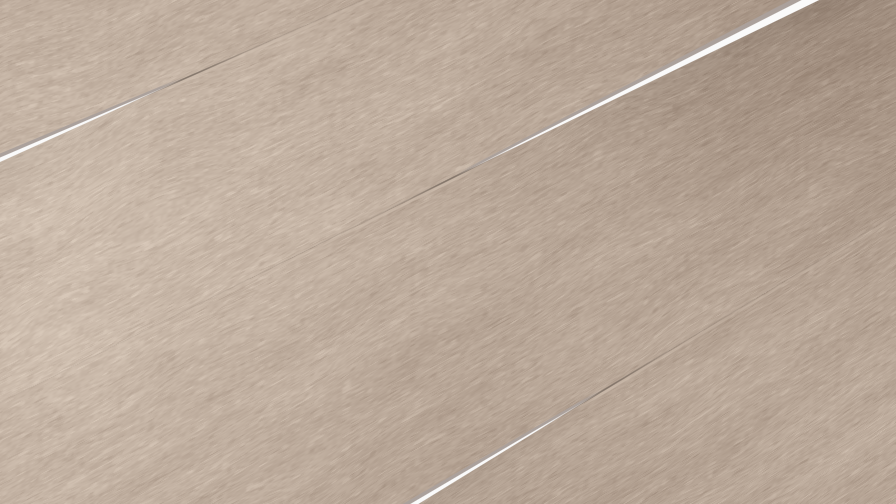
Reproduce this texture procedurally as a Shadertoy shader.

```glsl
const vec3 OAK_DARK = vec3(0.63, 0.555, 0.495);
const vec3 OAK_LIGHT = vec3(0.82, 0.757, 0.697);
const vec3 EDGE_GREY = vec3(0.67, 0.63, 0.61);
const vec3 CREASE_DARK = vec3(0.47, 0.42, 0.38);
const vec3 GAP_WHITE = vec3(0.98);

// Each seam: height at x = 0, slope, x where it opens, opening direction
const vec4 SEAMS[3] = vec4[3](
    vec4(0.683, 0.440, 0.37, -1.0),
    vec4(0.201, 0.497, 0.90, 1.0),
    vec4(-0.495, 0.602, 1.20, -1.0));

float hash(vec2 p) {
    vec3 q = fract(p.xyx * vec3(0.1031, 0.1030, 0.0973));
    q += dot(q, q.yzx + 33.33);
    return fract((q.x + q.y) * q.z);
}

float noise(vec2 p) {
    vec2 cell = floor(p), f = fract(p);
    f = f * f * (3.0 - 2.0 * f);
    float bottom = mix(hash(cell), hash(cell + vec2(1, 0)), f.x);
    float top = mix(hash(cell + vec2(0, 1)), hash(cell + vec2(1, 1)), f.x);
    return mix(bottom, top, f.y);
}

float fbm(vec2 p) {
    float sum = 0.0, weight = 0.5;
    for (int i = 0; i < 4; i++) {
        sum += weight * noise(p);
        p = p * 2.03 + 17.0;
        weight *= 0.5;
    }
    return sum;
}

float glow(vec2 p, vec2 centre, float radius) {
    vec2 q = (p - centre) / radius;
    return exp(-dot(q, q));
}

float band(float d, float low, float high, float blur) {
    return smoothstep(low - blur, low + blur, d) * smoothstep(high + blur, high - blur, d);
}

// Coordinates running along and across the boards in perspective
vec2 boardSpace(vec2 p) {
    return vec2(p.x, (p.y - 0.534 * p.x) / (1.0 - 0.1375 * p.x));
}

float seamDistance(vec2 p, vec4 seam) {
    return (p.y - seam.x - seam.y * p.x) / sqrt(1.0 + seam.y * seam.y);
}

float boardIndex(vec2 p) {
    float index = 0.0;
    for (int i = 0; i < 3; i++) index += step(0.0, seamDistance(p, SEAMS[i]));
    return index;
}

// Signed grain: broad figure, fine fibres, and short pale and dark pores
float woodGrain(vec2 board, float index) {
    vec2 q = board + vec2(7.3, 3.1) * (index + 1.0);
    q.y += 0.03 * noise(q * vec2(5.0, 9.0));
    float figure = fbm(q * vec2(4.0, 17.0)) - 0.47;
    float fibre = noise(q * vec2(38.0, 210.0)) - 0.5;
    float speckle = noise(q * vec2(110.0, 330.0)) - 0.5;
    float pale = smoothstep(0.70, 0.92, noise(q * vec2(42.0, 230.0) + 40.0));
    float dark = smoothstep(0.70, 0.92, noise(q * vec2(50.0, 250.0) + 90.0));
    return 0.36 * figure + 0.18 * fibre + 0.24 * speckle + 0.17 * pale - 0.15 * dark;
}

float lighting(vec2 p) {
    return 0.47 + 0.40 * glow(p, vec2(0.15, 0.45), 0.60)
                + 0.08 * glow(p, vec2(1.70, 0.25), 0.40)
                - 0.10 * glow(p, vec2(0.85, 0.05), 0.40)
                - 0.46 * glow(p, vec2(1.72, 0.95), 0.45);
}

vec3 drawSeam(vec3 color, vec2 p, vec4 seam, float blur) {
    float d = seamDistance(p, seam);
    float along = seam.w * (p.x - seam.z);
    float width = 0.022 * max(along, 0.0);
    float opened = smoothstep(0.0, 0.06, along);
    float closed = exp(-1.8 * max(-along, 0.0)) * (1.0 - opened);
    float tip = exp(-pow(along / 0.09, 2.0));

    // Soft shade cast on the lower board
    color *= 1.0 - 5.0 * width * step(d, 0.0) * exp(min(d, 0.0) / 0.06);

    // Pressed joint: a thin crease with a pale bevel beneath
    color = mix(color, CREASE_DARK, 0.35 * closed * band(d, -0.001, 0.001, blur));
    color = mix(color, OAK_LIGHT, 0.6 * closed * band(d, -0.007, -0.002, blur));
    color = mix(color, CREASE_DARK, 0.75 * tip * band(d, -0.0015, 0.0015, blur));

    // Open joint: grey board edge above a bright gap
    float rim = 0.9 * width + 0.004;
    color = mix(color, EDGE_GREY, opened * band(d, 0.0, rim, blur));
    float coverage = clamp(width / (2.0 * blur), 0.0, 1.0);
    return mix(color, GAP_WHITE, coverage * band(d, -0.5 * width, 0.5 * width, blur));
}

void mainImage(out vec4 fragColor, in vec2 fragCoord) {
    vec2 p = fragCoord / iResolution.y;
    float blur = 0.7 / iResolution.y;
    float index = boardIndex(p);
    float tone = lighting(p) + woodGrain(boardSpace(p), index);
    tone += 0.06 * (hash(vec2(index, 5.0)) - 0.5);
    vec3 color = mix(OAK_DARK, OAK_LIGHT, clamp(tone, -0.15, 1.15));
    for (int i = 0; i < 3; i++) color = drawSeam(color, p, SEAMS[i], blur);
    fragColor = vec4(color, 1.0);
}
```
